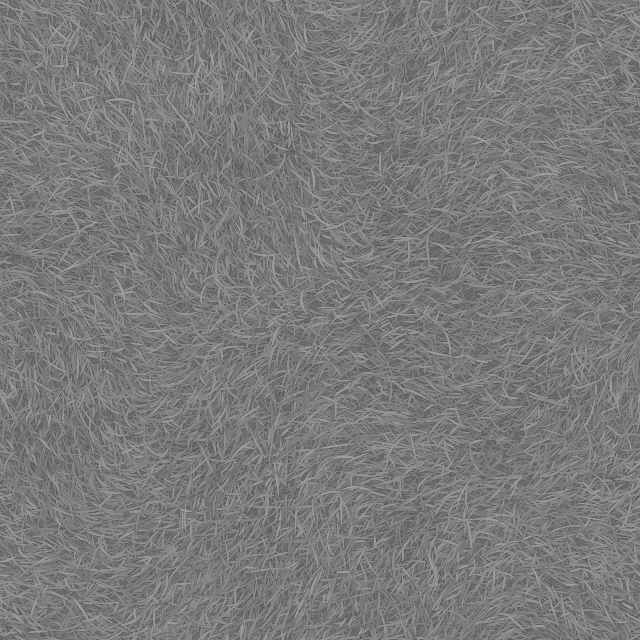
Write a WebGL 1 fragment shader that draws this texture.

```glsl
precision highp float;

uniform vec2 u_resolution;

#define LAYERS 14
#define BLADES_PER_CELL 2
#define CELL 0.032
#define HALF_LENGTH vec2(0.009, 0.029)
#define HALF_WIDTH vec2(0.0011, 0.0020)
#define BEND 0.35
#define ANGLE_SPREAD 1.5
#define FLOW_SCALE 3.5
#define SOIL_GRAY 0.42
#define BLADE_GRAY vec2(0.45, 0.55)
#define GRAY_SPREAD 0.13
#define SHADOW 0.07

vec4 hash4(vec2 p) {
  vec4 q = fract(p.xyxy * vec4(0.1031, 0.1030, 0.0973, 0.1099));
  q += dot(q, q.wzxy + 33.33);
  return fract((q.xxyz + q.yzzw) * q.zywx);
}

float valueNoise(vec2 p) {
  vec2 i = floor(p);
  vec2 f = fract(p);
  f = f * f * (3.0 - 2.0 * f);
  float low = mix(hash4(i).x, hash4(i + vec2(1.0, 0.0)).x, f.x);
  float high = mix(hash4(i + vec2(0.0, 1.0)).x, hash4(i + 1.0).x, f.x);
  return mix(low, high, f.y);
}

// Signed distance to a bent blade that tapers to both tips
float bladeDistance(vec2 d, float angle, float halfLength, float halfWidth, float bend) {
  float c = cos(angle);
  float s = sin(angle);
  vec2 local = vec2(c * d.x + s * d.y, c * d.y - s * d.x);
  float t = local.x / halfLength;
  float across = abs(local.y - bend * halfLength * (t * t - 0.33));
  float side = across - halfWidth * (1.0 - 0.65 * t * t);
  return max(side, abs(local.x) - halfLength);
}

// Paints one loose sheet of blades over the gray below it
float paintLayer(float gray, vec2 p, float layer, float flow, float edge) {
  float depth = layer / float(LAYERS - 1);
  vec2 grid = p / CELL + layer * vec2(0.37, 0.61);
  vec2 home = floor(grid);
  for (int y = -1; y <= 1; y++) {
    for (int x = -1; x <= 1; x++) {
      vec2 cell = home + vec2(float(x), float(y));
      for (int k = 0; k < BLADES_PER_CELL; k++) {
        vec2 seed = cell + layer * vec2(61.7, 43.3) + float(k) * vec2(17.39, 91.13);
        vec4 place = hash4(seed + 7.21);
        vec4 form = hash4(seed + 153.57);

        vec2 d = (grid - cell - place.xy) * CELL;
        float angle = flow + (place.z + form.w - 1.0) * ANGLE_SPREAD;
        float halfLength = mix(HALF_LENGTH.x, HALF_LENGTH.y, place.w * place.w);
        float halfWidth = mix(HALF_WIDTH.x, HALF_WIDTH.y, form.z);
        float dist = bladeDistance(d, angle, halfLength, halfWidth, (form.y - 0.5) * BEND);

        float shade = mix(BLADE_GRAY.x, BLADE_GRAY.y, depth) + (form.x - 0.5) * GRAY_SPREAD;
        float shadow = 1.0 - smoothstep(0.0, 0.0022, dist);
        float cover = 1.0 - smoothstep(-edge, edge, dist);
        gray = mix(gray * (1.0 - SHADOW * shadow), shade, cover);
      }
    }
  }
  return gray;
}

void main() {
  float size = min(u_resolution.x, u_resolution.y);
  vec2 p = gl_FragCoord.xy / size;
  float edge = max(0.0007, 0.5 / size);

  // Broad sweep of the lie of the grass
  float flow = (valueNoise(p * FLOW_SCALE + 3.7) - 0.5) * 3.0 - 0.2;

  float gray = SOIL_GRAY + 0.03 * (valueNoise(p * 160.0) - 0.5);
  for (int i = 0; i < LAYERS; i++) {
    gray = paintLayer(gray, p, float(i), flow, edge);
  }

  // Faint uneven light over the clumps
  gray += 0.03 * (valueNoise(p * 9.0 + 21.3) - 0.5);
  gl_FragColor = vec4(vec3(gray), 1.0);
}
```
